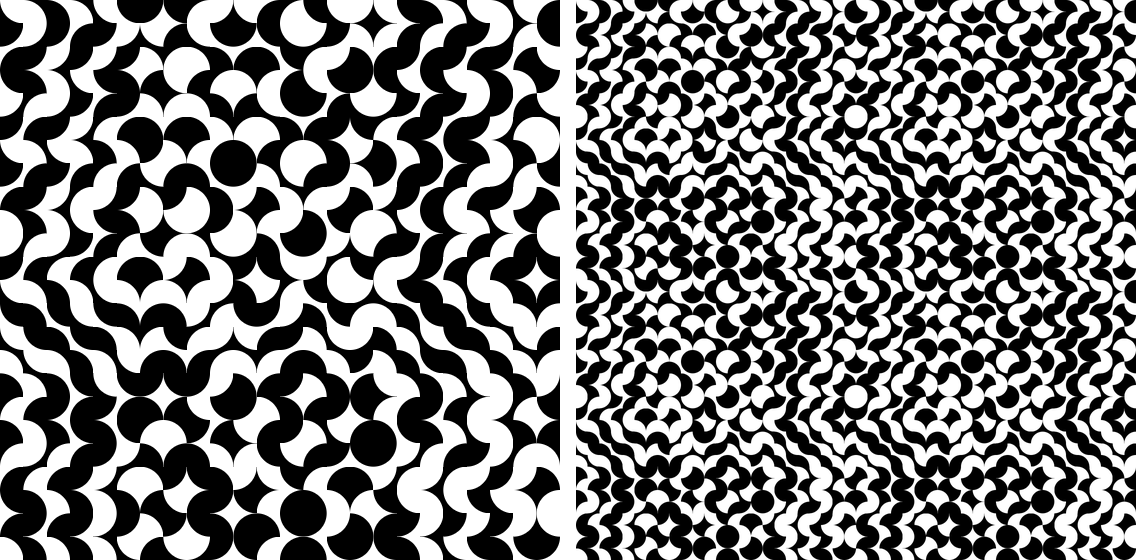
Left, the tile; right, the same tile 2 across and 2 down.
Give the GLSL for this pattern, as a WebGL 1 fragment shader.

```glsl
precision highp float;

uniform vec2 u_resolution;

const float CELLS = 24.0; // even, so the alternating edge colours wrap
const vec3 INK = vec3(0.0);
const vec3 PAPER = vec3(1.0);

float hash(vec2 p) {
  return fract(sin(dot(p, vec2(127.1, 311.7))) * 43758.5453);
}

float randomBit(vec2 p, float seed) {
  return step(0.5, hash(p + seed));
}

// Colour bit of a cell edge: alternates along its line from a random start
float edgeBit(float along, float line, float seed) {
  return mod(along + randomBit(vec2(line, 0.0), seed), 2.0);
}

// Coverage of a disc of radius one cell, with an edge one pixel wide
float discCoverage(vec2 p, vec2 center, float pixel) {
  return clamp(0.5 + (1.0 - distance(p, center)) / pixel, 0.0, 1.0);
}

// Quarter disc whose two straight sides take the colours of the cell edges
float tile(vec2 cell, vec2 local, float pixel) {
  float leftBit = edgeBit(cell.x, cell.y, 17.0);
  float bottomBit = edgeBit(cell.y, cell.x, 53.0);

  // Equal left and bottom edges share the lower left corner
  float cornerY = abs(leftBit - bottomBit);
  vec2 corner = vec2(0.0, cornerY);

  // The arc may bulge from either of the two opposite corners
  float flip = randomBit(cell, 91.0);
  vec2 center = mix(corner, 1.0 - corner, flip);
  float discBit = mix(leftBit, 1.0 - leftBit, flip);

  return mix(1.0 - discBit, discBit, discCoverage(local, center, pixel));
}

void main() {
  vec2 grid = gl_FragCoord.xy / u_resolution * CELLS;
  vec2 cell = mod(floor(grid), CELLS);
  float pixel = CELLS / min(u_resolution.x, u_resolution.y);

  float tone = tile(cell, fract(grid), pixel);
  gl_FragColor = vec4(mix(INK, PAPER, tone), 1.0);
}
```
